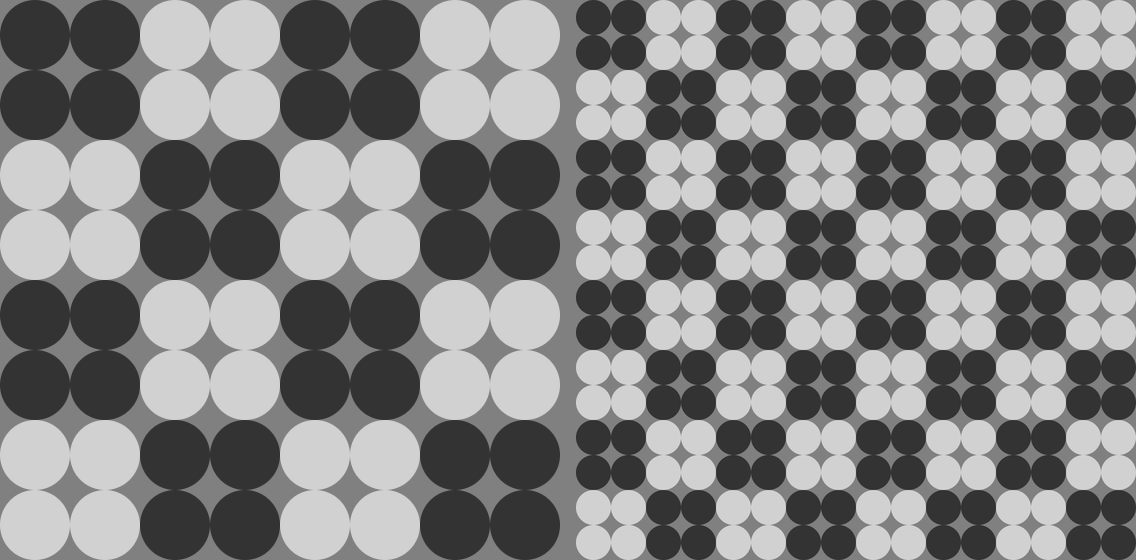
Left, the tile; right, the same tile 2 across and 2 down.
Reproduce this pattern procedurally as a three.js fragment shader.

```glsl
// A grid of touching discs on mid grey, coloured as a checkerboard of
// two-by-two blocks that alternate between light and dark.
// Each cell draws one disc from its distance function; whole blocks tile.

const float DISCS = 8.0;            // discs across and down
const float DISCS_PER_BLOCK = 2.0;  // discs along one side of a block
const float RADIUS = 0.5;           // in cells; 0.5 makes neighbours touch
const vec3 GROUND = vec3(0.50);
const vec3 LIGHT = vec3(0.82);
const vec3 DARK = vec3(0.20);

varying vec2 vUv;

// Signed distance to a disc centred on the origin
float discDistance(vec2 point, float radius) {
  return length(point) - radius;
}

// 0 or 1, alternating between neighbouring blocks
float checker(vec2 block) {
  return mod(block.x + block.y, 2.0);
}

void main() {
  // Repeating cells, measured from each cell's centre
  vec2 grid = vUv * DISCS;
  vec2 cell = floor(grid);
  vec2 local = fract(grid) - 0.5;

  // Disc colour, with the lower left block light
  float isDark = checker(floor(cell / DISCS_PER_BLOCK));
  vec3 discColor = mix(LIGHT, DARK, isDark);

  // Edge smoothed over about one pixel; the unwrapped grid has no jumps
  float pixel = max(fwidth(grid.x), fwidth(grid.y));
  float coverage = clamp(0.5 - discDistance(local, RADIUS) / pixel, 0.0, 1.0);

  gl_FragColor = vec4(mix(GROUND, discColor, coverage), 1.0);
}
```
